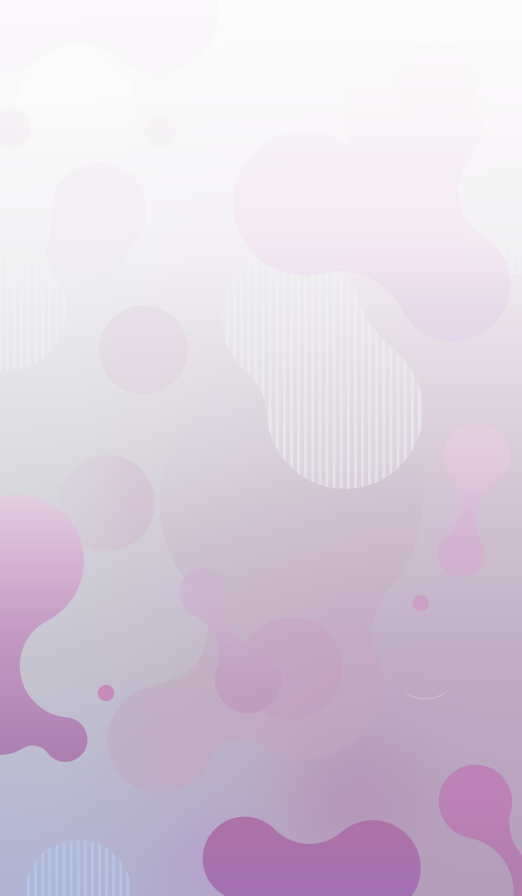
A Shadertoy shader for this background:

```glsl
// Pale vertical wash from white to dusky lilac, layered with liquid blobs.
// Each blob is made of circles joined by concave fillets; striped discs and
// soft glows sit between them. Space is 4.48 wide by 7.68 tall.

const vec2 CANVAS = vec2(4.48, 7.68);
const vec3 WHITE = vec3(0.99);
const vec3 PINK = vec3(0.83, 0.64, 0.79);

float disc(vec2 p, vec2 center, float radius) {
    return length(p - center) - radius;
}

// Two circles bridged by fillet arcs: fillets.x left of a->b, fillets.y right
float link(vec2 p, vec2 a, float ra, vec2 b, float rb, vec2 fillets) {
    vec2 axis = normalize(b - a), v = p - a;
    float span = length(b - a);
    vec2 q = vec2(dot(v, axis), axis.x * v.y - axis.y * v.x);
    float r = q.y > 0.0 ? fillets.x : fillets.y;
    q.y = abs(q.y);
    float da = ra + r, db = rb + r;
    float cx = (span * span + da * da - db * db) / (2.0 * span);
    vec2 c = vec2(cx, sqrt(max(da * da - cx * cx, 0.0)));
    bool bridge = c.x * q.y < c.y * q.x
               && (span - c.x) * q.y < c.y * (span - q.x);
    return bridge ? r - length(q - c) : min(length(q) - ra, disc(q, vec2(span, 0.0), rb));
}

float cover(float d) {
    float aa = 0.75 * CANVAS.y / iResolution.y;
    return smoothstep(aa, -aa, d);
}

float glow(vec2 p, vec2 center, float radius) {
    vec2 v = (p - center) / radius;
    return exp(-dot(v, v));
}

float stripes(float x) {
    return smoothstep(0.22, 0.38, abs(fract(x / 0.061) - 0.5));
}

// Five evenly spaced colour stops, t running from 0 to 1
vec3 ramp(float t, vec3 c0, vec3 c1, vec3 c2, vec3 c3, vec3 c4) {
    t *= 4.0;
    vec3 c = mix(c0, c1, clamp(t, 0.0, 1.0));
    c = mix(c, c2, clamp(t - 1.0, 0.0, 1.0));
    c = mix(c, c3, clamp(t - 2.0, 0.0, 1.0));
    return mix(c, c4, clamp(t - 3.0, 0.0, 1.0));
}

vec3 backdrop(vec2 p) {
    float t = 1.0 - p.y / CANVAS.y;
    vec3 left = ramp(t, WHITE, vec3(0.96, 0.957, 0.965), vec3(0.865, 0.865, 0.88),
                     vec3(0.77, 0.765, 0.81), vec3(0.69, 0.70, 0.83));
    vec3 right = ramp(t, WHITE, vec3(0.965, 0.95, 0.965), vec3(0.845, 0.80, 0.85),
                      vec3(0.745, 0.675, 0.765), vec3(0.70, 0.62, 0.73));
    vec3 c = mix(left, right, smoothstep(0.0, 3.6, p.x));
    c = mix(c, vec3(0.70, 0.55, 0.70), 0.5 * glow(p, vec2(3.05, 0.85), 0.6));
    return mix(c, vec3(0.70, 0.62, 0.82), 0.5 * glow(p, vec2(1.75, 0.3), 0.4));
}

// Faint discs: x, y, radius, opacity
vec3 faintDiscs(vec3 c, vec2 p) {
    vec4 discs[7] = vec4[7](
        vec4(0.10, 6.58, 0.17, 0.07), vec4(1.38, 6.56, 0.14, 0.05),
        vec4(1.23, 4.68, 0.38, 0.13), vec4(3.75, 6.98, 0.34, 0.02),
        vec4(2.50, 1.95, 0.44, 0.18), vec4(3.61, 2.51, 0.07, 0.75),
        vec4(0.91, 1.74, 0.07, 0.85));
    for (int i = 0; i < 7; i++) {
        vec4 k = discs[i];
        vec3 tint = mix(vec3(0.77, 0.50, 0.71), PINK, smoothstep(1.5, 3.0, k.y));
        c = mix(c, tint, k.w * cover(disc(p, k.xy, k.z)));
    }
    return c;
}

void mainImage(out vec4 fragColor, in vec2 fragCoord) {
    vec2 p = fragCoord / iResolution.xy * CANVAS;
    vec3 c = backdrop(p);

    // Near-white clouds at the top left
    c = mix(c, vec3(0.975, 0.96, 0.975), 0.6 * cover(link(p, vec2(0.0, 7.55), 0.5, vec2(1.35, 7.58), 0.53, vec2(2.0, 0.52))));
    c = mix(c, WHITE, 0.6 * cover(disc(p, vec2(0.65, 6.73), 0.52)) * smoothstep(6.2, 7.0, p.y));
    c = mix(c, PINK, 0.06 * cover(link(p, vec2(0.85, 5.88), 0.41, vec2(0.72, 5.5), 0.32, vec2(1.0))) * smoothstep(5.1, 5.7, p.y));

    // Broad translucent body, fading upward
    float body = link(p, vec2(2.62, 1.84), 0.66, vec2(1.38, 1.34), 0.46, vec2(0.3, 2.0));
    body = min(body, link(p, vec2(2.5, 3.38), 1.13, vec2(2.62, 1.84), 0.66, vec2(0.5, 2.0)));
    body = min(body, link(p, vec2(2.5, 3.38), 1.13, vec2(1.38, 1.34), 0.46, vec2(2.0, 0.5)));
    c = mix(c, vec3(0.77, 0.65, 0.74), 0.45 * cover(body) * smoothstep(4.1, 1.7, p.y));

    // Striped discs
    float striped = link(p, vec2(2.5, 4.95), 0.6, vec2(2.96, 4.16), 0.67, vec2(1.0, 0.5));
    striped = min(striped, disc(p, vec2(4.4, 5.8), 0.47));
    float band = stripes(p.x);
    c = mix(c, vec3(0.945, 0.955, 0.955), (0.22 + 0.38 * band) * cover(striped));
    c = mix(c, vec3(0.95, 0.965, 0.96), (0.1 + 0.3 * band) * cover(disc(p, vec2(0.05, 5.02), 0.52)));
    c = mix(c, vec3(0.70, 0.79, 0.93), (0.1 + 0.7 * band) * cover(disc(p, vec2(0.67, 0.02), 0.46)));

    // Upper blush blob, strongest along its lower edge
    float blush = link(p, vec2(2.62, 5.94), 0.62, vec2(3.89, 5.24), 0.49, vec2(2.0, 0.6));
    blush = min(blush, link(p, vec2(3.55, 6.68), 0.6, vec2(3.89, 5.24), 0.49, vec2(0.46, 2.0)));
    vec3 blushTint = mix(vec3(0.895, 0.845, 0.91), vec3(0.96, 0.915, 0.95), smoothstep(4.8, 5.8, p.y));
    c = mix(c, blushTint, 0.9 * cover(blush) * smoothstep(7.1, 5.4, p.y));

    // Small discs, a shaded disc and a thin arc
    c = faintDiscs(c, p);
    c = mix(c, PINK, cover(disc(p, vec2(0.92, 3.37), 0.41)) * (0.08 + 0.2 * smoothstep(0.6, 1.3, p.x)));
    float arc = abs(disc(p, vec2(3.65, 1.98), 0.29)) - 0.004;
    c = mix(c, WHITE, 0.35 * cover(arc) * smoothstep(1.78, 1.69, p.y));

    // Dumbbells
    float bell = link(p, vec2(4.09, 3.77), 0.285, vec2(3.96, 2.93), 0.2, vec2(0.38));
    c = mix(c, mix(vec3(0.82, 0.69, 0.81), vec3(0.89, 0.81, 0.88), smoothstep(2.8, 4.0, p.y)), 0.9 * cover(bell));
    bell = link(p, vec2(1.75, 2.6), 0.21, vec2(2.13, 1.85), 0.285, vec2(0.38));
    c = mix(c, mix(vec3(0.75, 0.61, 0.74), vec3(0.80, 0.72, 0.81), smoothstep(1.6, 2.7, p.y)), 0.85 * cover(bell));

    // Magenta blob on the left, with a round bay carved from its side
    float magenta = link(p, vec2(0.15, 2.87), 0.57, vec2(0.0, 1.58), 0.37, vec2(0.5, 2.0));
    magenta = min(magenta, link(p, vec2(0.0, 1.58), 0.37, vec2(0.56, 1.34), 0.19, vec2(0.6, 0.16)));
    magenta = max(magenta, -disc(p, vec2(0.61, 1.97), 0.44));
    c = mix(c, ramp((3.44 - p.y) / 2.3, vec3(0.88, 0.81, 0.88), vec3(0.84, 0.70, 0.82),
                    vec3(0.77, 0.61, 0.77), vec3(0.72, 0.55, 0.73), vec3(0.67, 0.49, 0.69)), cover(magenta));

    // Deep violet blobs along the bottom
    float violet = link(p, vec2(2.1, 0.32), 0.36, vec2(3.2, 0.24), 0.41, vec2(0.42, 2.0));
    c = mix(c, mix(vec3(0.64, 0.44, 0.69), vec3(0.68, 0.45, 0.66), smoothstep(0.0, 0.7, p.y)), cover(violet));
    violet = link(p, vec2(4.08, 0.81), 0.315, vec2(4.7, -0.07), 0.3, vec2(0.4, 0.47));
    c = mix(c, mix(vec3(0.69, 0.49, 0.68), vec3(0.74, 0.51, 0.72), smoothstep(0.1, 0.9, p.y)), cover(violet));

    fragColor = vec4(c, 1.0);
}
```
